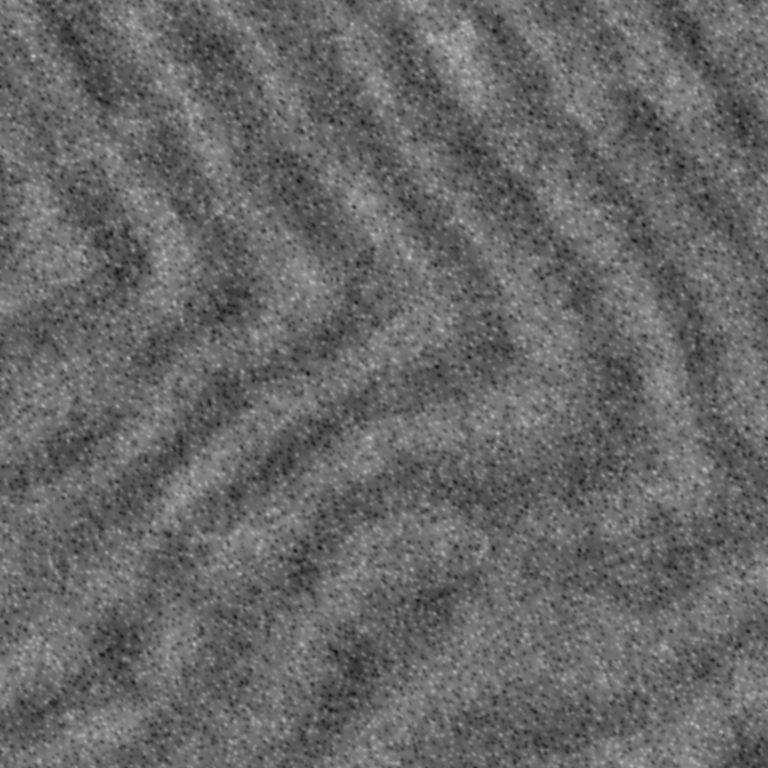
A WebGL 1 fragment shader for this texture:

```glsl
precision highp float;
// Grainy grey bands that bend in nested chevrons, like soft ripples in sand.
uniform vec2 u_resolution;

vec3 hash3(vec2 cell) {
  vec3 q = fract(cell.xyx * vec3(0.1031, 0.1030, 0.0973));
  q += dot(q, q.yxz + 33.33);
  return fract((q.xxy + q.yzz) * q.zyx);
}

// Cellular noise: one soft light or dark spot per jittered cell.
float spots(vec2 p) {
  vec2 cell = floor(p);
  float sum = 0.0;
  for (int j = -1; j <= 1; j++) {
    for (int i = -1; i <= 1; i++) {
      vec2 neighbour = cell + vec2(float(i), float(j));
      vec3 h = hash3(neighbour + 71.0);
      vec2 d = neighbour + h.xy - p;
      sum += (2.0 * h.z - 1.0) * exp(-5.0 * dot(d, d));
    }
  }
  return sum;
}

// Smooth maximum of two slanted ramps; its contours are rounded chevrons.
float chevronField(vec2 p) {
  float upper = 0.83 * p.x - 0.55 * p.y;
  vec2 fromBulge = p - vec2(0.48, 0.72);
  float lower = 0.42 * p.x + 0.68 * p.y - 0.36
              + 0.11 * exp(-10.0 * dot(fromBulge, fromBulge));
  float gap = upper - lower;
  return 0.5 * (upper + lower + sqrt(gap * gap + 0.004));
}

void main() {
  vec2 p = gl_FragCoord.xy / min(u_resolution.x, u_resolution.y);
  p.y = 1.0 - p.y;

  // Layered sines and broad spots bend the bands.
  vec2 bent = p + 0.012 * sin(p.yx * vec2(11.0, 8.0) + vec2(1.0, 4.0))
                + 0.005 * sin(p.yx * vec2(23.0, 27.0) + vec2(3.0, 0.5));
  float field = chevronField(bent) + 0.022 * spots(p * 6.0);

  // Broad bands, with thinner streaks near the top.
  float phase = 6.2832 * 9.1 * (field - 0.075);
  float strength = 0.062 + 0.035 * spots(p * 5.0 + 9.0);
  float bands = -strength * cos(phase);
  bands += 0.018 * sin(2.0 * phase + 5.0 * p.x) * smoothstep(0.5, 0.0, p.y);

  // Blotches and fine grain, slightly stretched along the diagonal.
  vec2 diagonal = vec2(p.x + p.y, p.y - p.x) * 0.7071;
  float blotches = 0.07 * spots(p * 15.0 + 3.0);
  float grain = 0.165 * spots(diagonal * vec2(145.0, 185.0))
              + 0.06 * spots(diagonal * vec2(55.0, 70.0) + 17.0);

  float grey = 0.407 + bands + blotches + grain;
  gl_FragColor = vec4(vec3(clamp(grey, 0.0, 1.0)), 1.0);
}
```
